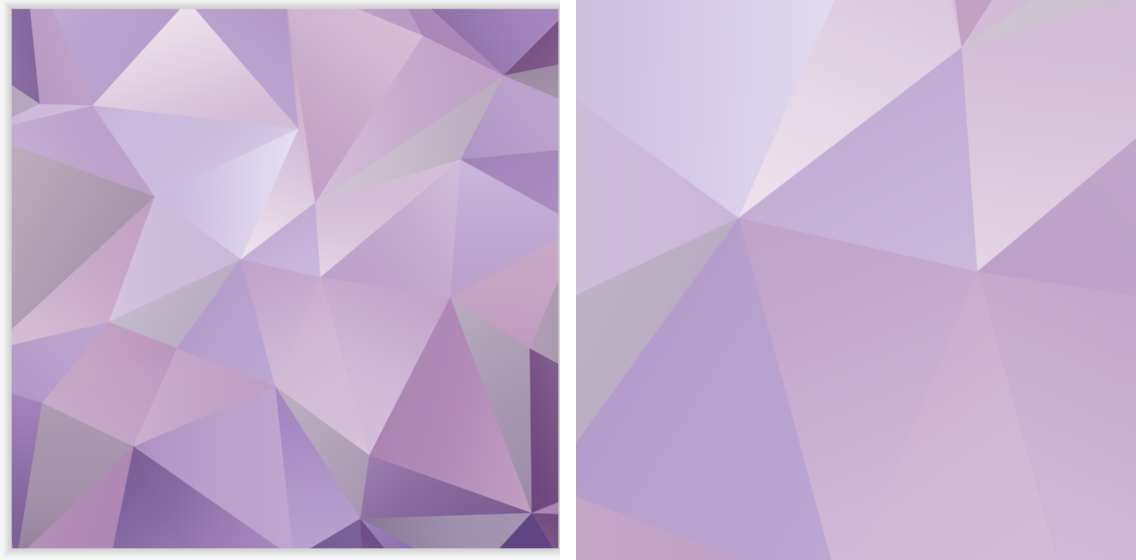
Left, the full canvas; right, a detail of the centre.
Write a Shadertoy shader that draws this background.

```glsl
#define CELLS 4.7          // lattice cells across the canvas
#define JITTER 0.8         // vertex wander within its cell, below 1
#define TILT 0.3           // lattice rotation in radians
#define TONE_SPREAD 0.36   // brightness difference between facets
#define FACET_SLOPE 0.75   // brightness gradient inside a facet
#define TINT_SPREAD 0.055  // warm to cool difference between facets
#define GREY_SHARE 0.16    // share of muted facets
#define LIGHT_CENTER vec2(0.47, 0.62)
#define GLOW_CENTER vec2(0.24, 0.89)
#define PANEL_MIN vec2(0.021, 0.021)
#define PANEL_MAX vec2(0.997, 0.984)

vec2 hash2(vec2 p) {
    vec3 q = fract(p.xyx * vec3(0.1031, 0.1030, 0.0973) + 0.37);
    q += dot(q, q.yzx + 33.33);
    return fract((q.xx + q.yz) * q.zy);
}

float cross2(vec2 a, vec2 b) { return a.x * b.y - a.y * b.x; }

mat2 rotation(float a) {
    return mat2(cos(a), sin(a), -sin(a), cos(a));
}

// Jittered lattice vertex in canvas units
vec2 vertexAt(vec2 cell) {
    vec2 wander = (hash2(cell + 71.0) - 0.5) * JITTER;
    return rotation(-TILT) * (cell + wander) / CELLS;
}

// True if the line a-b separates c from d
bool separates(vec2 a, vec2 b, vec2 c, vec2 d) {
    return cross2(b - a, c - a) * cross2(b - a, d - a) < 0.0;
}

float edgeDistance(vec2 p, vec2 a, vec2 b) {
    return cross2(p - a, normalize(b - a));
}

// Signed distance to a triangle, negative inside
float triangleDistance(vec2 p, vec2 a, vec2 b, vec2 c) {
    float winding = sign(cross2(b - a, c - a));
    return max(max(winding * edgeDistance(p, a, b),
                   winding * edgeDistance(p, b, c)),
               winding * edgeDistance(p, c, a));
}

// Dark plum to pale lilac
vec3 lilacRamp(float t) {
    vec3 col = mix(vec3(0.40, 0.27, 0.50), vec3(0.50, 0.38, 0.58), smoothstep(0.0, 0.14, t));
    col = mix(col, vec3(0.66, 0.53, 0.73), smoothstep(0.12, 0.37, t));
    col = mix(col, vec3(0.75, 0.64, 0.79), smoothstep(0.36, 0.62, t));
    col = mix(col, vec3(0.82, 0.74, 0.85), smoothstep(0.60, 0.85, t));
    return mix(col, vec3(0.93, 0.89, 0.93), smoothstep(0.87, 1.10, t));
}

// Broad light: bright middle, pale upper glow, dark lower corners
float lightField(vec2 p) {
    vec2 toGlow = p - GLOW_CENTER;
    float falloff = pow(length(p - LIGHT_CENTER), 1.3);
    return 0.87 - 1.05 * falloff + 0.42 * exp(-28.0 * dot(toGlow, toGlow));
}

vec3 facetColor(vec2 p, vec2 center, vec2 id) {
    vec2 look = hash2(id + 13.0);
    vec2 style = hash2(id + 151.0);
    float angle = 6.2832 * style.x;
    float tone = lightField(center) + (look.x - 0.5) * TONE_SPREAD;
    tone += FACET_SLOPE * dot(p - center, vec2(cos(angle), sin(angle)));
    vec3 col = lilacRamp(tone);
    col += (look.y - 0.5) * TINT_SPREAD * vec3(1.0, 0.2, -0.8);
    float grey = dot(col, vec3(0.35, 0.4, 0.25));
    return mix(col, vec3(grey), 0.5 * step(style.y, GREY_SHARE));
}

// Blend all nearby facets by their pixel coverage
vec3 facets(vec2 p, float pixel) {
    vec2 home = floor(rotation(TILT) * p * CELLS);
    vec4 sum = vec4(0.0);
    for (int j = -1; j <= 1; j++)
    for (int i = -1; i <= 1; i++) {
        vec2 cell = home + vec2(i, j);
        vec2 a = vertexAt(cell);
        vec2 b = vertexAt(cell + vec2(1, 0));
        vec2 c = vertexAt(cell + vec2(1, 1));
        vec2 d = vertexAt(cell + vec2(0, 1));

        // Random diagonal, kept inside the quad
        bool splitAC = hash2(cell + 29.0).x < 0.5 ? separates(a, c, b, d)
                                                  : !separates(b, d, a, c);
        for (int k = 0; k < 2; k++) {
            vec2 start = splitAC ? a : b;
            vec2 end = splitAC ? c : d;
            vec2 tip = splitAC ? (k == 0 ? b : d) : (k == 0 ? a : c);
            float dist = triangleDistance(p, start, end, tip);
            float cover = clamp(0.5 - dist / pixel, 0.0, 1.0);
            vec2 center = (start + end + tip) / 3.0;
            vec2 id = cell * vec2(2, 1) + vec2(k, 0);
            if (cover > 0.0) sum += cover * vec4(facetColor(p, center, id), 1.0);
        }
    }
    return sum.rgb / max(sum.a, 0.001);
}

void mainImage(out vec4 fragColor, in vec2 fragCoord) {
    vec2 p = fragCoord / iResolution.xy;
    float pixel = 1.5 / min(iResolution.x, iResolution.y);

    // Pale surround with a soft shadow around the panel
    vec2 outside = max(PANEL_MIN - p, p - PANEL_MAX);
    float panel = max(outside.x, outside.y);
    vec3 surround = mix(vec3(0.83), vec3(0.96), smoothstep(0.0, 0.018, panel));

    float inPanel = clamp(0.5 - panel / pixel, 0.0, 1.0);
    fragColor = vec4(mix(surround, facets(p, pixel), inPanel), 1.0);
}
```
